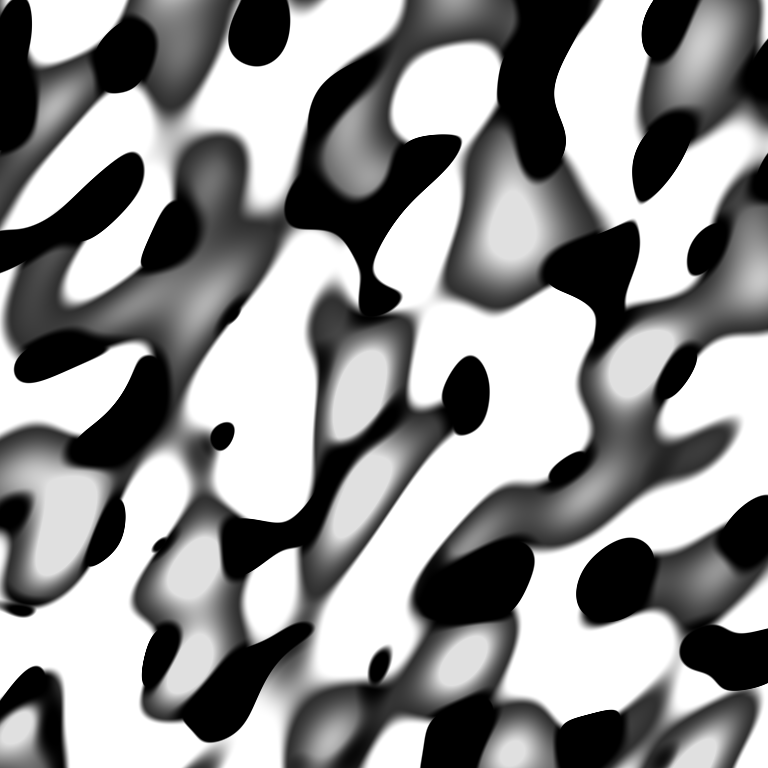
Give the GLSL for this texture, as a WebGL 1 fragment shader.

```glsl
precision highp float;
uniform vec2 u_resolution;

const float TAU = 6.2831853;

float hash(vec2 p) {
  return fract(sin(dot(p, vec2(12.9898, 78.233))) * 43758.5453);
}

// Smooth random field of unit variance: a sum of cosine waves
// whose spectrum is squeezed along x, so features stretch along x.
float waveField(vec2 p, float frequency, float squeeze, float seed) {
  float sum = 0.0;
  for (int i = 0; i < 48; i++) {
    float id = float(i);
    float angle = TAU * (id + hash(vec2(id, seed))) / 48.0;
    float radius = frequency * mix(0.45, 1.35, hash(vec2(id, seed + 3.1)));
    float phase = TAU * hash(vec2(id, seed + 7.7));
    vec2 wave = radius * vec2(squeeze * cos(angle), sin(angle));
    sum += cos(dot(wave, p) + phase);
  }
  return sum * sqrt(2.0 / 48.0);
}

void main() {
  vec2 p = gl_FragCoord.xy / u_resolution.y;

  // Diagonal frame: x runs along the bands, y across them
  vec2 along = vec2(cos(0.86), sin(0.86));
  vec2 q = vec2(dot(p, along), dot(p, vec2(along.y, -along.x)));

  // Depth inside the grey bands; negative in the white ones
  float depth = 0.25 - waveField(q, 47.0, 0.5, 1.3);

  // Black blobs that gather around the band borders
  float offset = depth - 0.5;
  float blob = waveField(q, 46.0, 0.75, 5.9) - 0.55 - 0.7 * offset * offset;

  // Bright cores, darkening softly towards the blobs
  float inside = max(depth, 0.0);
  float grey = min(0.15 + 0.17 * inside * inside, 0.88);
  grey *= smoothstep(0.0, 0.8, -blob);

  // Soft fade to white, then crisp blob cut-out
  float tone = mix(1.0, grey, smoothstep(0.0, 0.5, depth));
  float edge = 50.0 / u_resolution.y;
  tone *= 1.0 - smoothstep(-edge, edge, blob);

  gl_FragColor = vec4(vec3(tone), 1.0);
}
```
